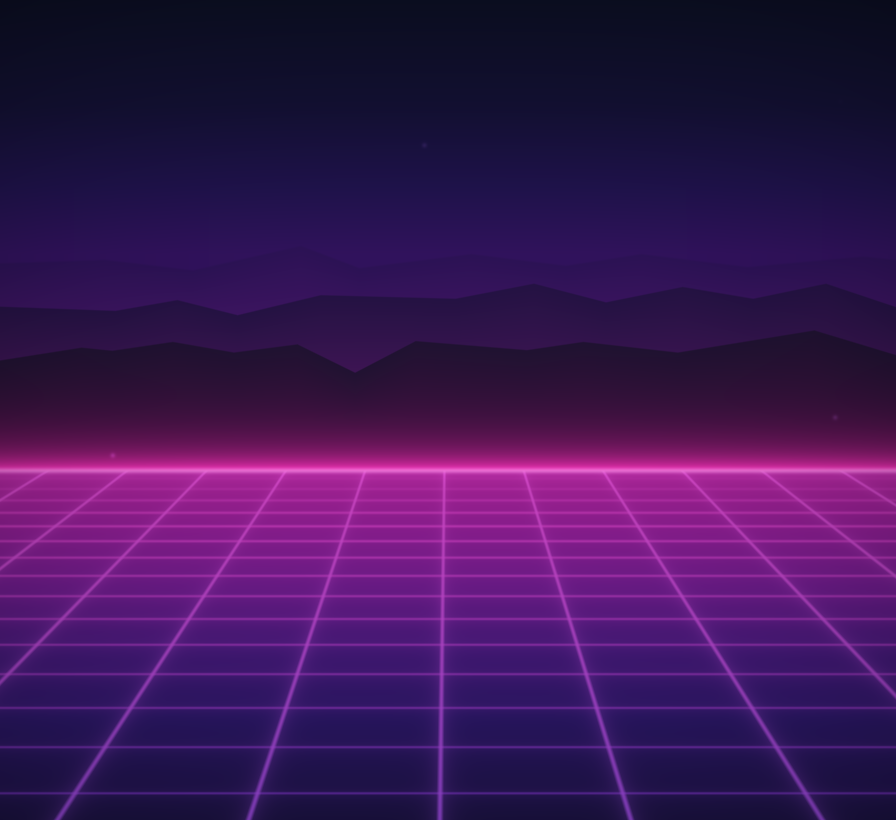
This background is drawn by a Shadertoy shader. Its source:

```glsl
const float HORIZON = 0.426;
const float EYE_HEIGHT = 0.302;     // vanishing point above the horizon
const float COLUMN_STEP = 0.2931;
const float ROW_STEP = 0.12658;

float ramp(float from, float to, float v) {
    return clamp((v - from) / (to - from), 0.0, 1.0);
}

float bell(float dist, float width) {
    float r = dist / width;
    return exp(-r * r);
}

// A summit with separate left and right slopes
float peak(float x, float centre, float top, float left, float right) {
    float d = x - centre;
    return top - max(-d * left, d * right);
}

float farRidge(float x) {
    float h = peak(x, 0.117, 0.683, 0.037, 0.13);
    h = max(h, peak(x, 0.336, 0.700, 0.248, 0.417));
    h = max(h, peak(x, 0.526, 0.690, 0.137, 0.135));
    h = max(h, peak(x, 0.716, 0.690, 0.169, 0.134));
    return max(h, peak(x, 0.964, 0.687, 0.099, 0.117));
}

float middleRidge(float x) {
    float h = peak(x, 0.0, 0.626, 0.04, 0.04);
    h = max(h, peak(x, 0.198, 0.634, 0.19, 0.274));
    h = max(h, peak(x, 0.358, 0.640, 0.263, 0.029));
    h = max(h, peak(x, 0.596, 0.654, 0.21, 0.283));
    h = max(h, peak(x, 0.762, 0.650, 0.219, 0.183));
    return max(h, peak(x, 0.922, 0.654, 0.226, 0.366));
}

float nearRidge(float x) {
    float h = peak(x, 0.091, 0.576, 0.172, 0.11);
    h = max(h, peak(x, 0.193, 0.583, 0.16, 0.19));
    h = max(h, peak(x, 0.332, 0.580, 0.14, 0.537));
    h = max(h, peak(x, 0.464, 0.584, 0.57, 0.089));
    h = max(h, peak(x, 0.651, 0.583, 0.16, 0.123));
    return max(h, peak(x, 0.909, 0.597, 0.177, 0.33));
}

vec3 skyColor(float y) {
    vec3 c = mix(vec3(0.19, 0.07, 0.36), vec3(0.12, 0.07, 0.29), ramp(0.69, 0.77, y));
    c = mix(c, vec3(0.07, 0.06, 0.19), ramp(0.77, 0.87, y));
    return mix(c, vec3(0.04, 0.05, 0.12), ramp(0.87, 1.0, y));
}

vec3 addRidge(vec3 behind, float y, float crest, float base, vec3 high, vec3 low, float soft) {
    vec3 body = mix(low, high, ramp(base, crest, y));
    return mix(behind, body, smoothstep(-soft, soft, crest - y));
}

vec2 hash2(vec2 cell) {
    vec2 p = vec2(dot(cell, vec2(127.1, 311.7)), dot(cell, vec2(269.5, 183.3)));
    return fract(sin(p) * 4375.85);
}

// Sparse specks, one candidate per cell
float motes(vec2 p, float scale, float density) {
    vec2 cell = floor(p * scale);
    vec2 seed = hash2(cell);
    vec2 centre = 0.2 + 0.6 * hash2(cell + 17.0);
    return bell(length(fract(p * scale) - centre), 0.04) * step(seed.x, density) * seed.y;
}

vec3 floorColor(float depth) {
    vec3 c = mix(vec3(0.64, 0.13, 0.56), vec3(0.52, 0.11, 0.54), ramp(0.0, 0.07, depth));
    c = mix(c, vec3(0.40, 0.10, 0.51), ramp(0.07, 0.14, depth));
    c = mix(c, vec3(0.25, 0.09, 0.44), ramp(0.14, 0.215, depth));
    c = mix(c, vec3(0.15, 0.08, 0.36), ramp(0.215, 0.30, depth));
    return mix(c, vec3(0.09, 0.06, 0.22), ramp(0.30, 0.426, depth));
}

vec3 addGrid(vec3 ground, float x, float depth, float pixel) {
    float t = depth + EYE_HEIGHT;
    float nearness = ramp(0.0, 0.426, depth);

    // Converging columns
    float column = (x - 0.496 + 0.012 * depth) / (COLUMN_STEP * t);
    float slant = column * COLUMN_STEP;
    float columnDist = abs(fract(column + 0.5) - 0.5) * COLUMN_STEP * t / sqrt(1.0 + slant * slant);
    float columnLine = bell(columnDist, max(pixel, mix(0.0018, 0.0036, nearness)));
    float columnGlow = exp(-columnDist / mix(0.004, 0.011, nearness));

    // Receding rows
    float row = 1.0 / (t * ROW_STEP) - 0.36;
    float rowDist = abs(fract(row + 0.5) - 0.5) * ROW_STEP * t * t;
    float rowLine = bell(rowDist, max(pixel, 0.0018)) * ramp(0.0, 0.06, depth);
    float rowGlow = exp(-rowDist / 0.006) * ramp(0.02, 0.2, depth);

    vec3 rowColor = mix(vec3(0.76, 0.22, 0.70), vec3(0.38, 0.16, 0.62), ramp(0.05, 0.38, depth));
    vec3 columnColor = mix(vec3(0.80, 0.27, 0.75), vec3(0.53, 0.25, 0.76), nearness);
    vec3 c = mix(ground, rowColor, max(0.75 * rowLine, 0.16 * rowGlow));
    return mix(c, columnColor, max(0.85 * columnLine, 0.26 * columnGlow));
}

void mainImage(out vec4 fragColor, in vec2 fragCoord) {
    vec2 uv = fragCoord / iResolution.xy;
    float pixel = 1.0 / iResolution.y;
    float height = uv.y - HORIZON;

    // Sky and three hazy ridges
    vec3 scene = skyColor(uv.y);
    scene = addRidge(scene, uv.y, farRidge(uv.x), 0.61, vec3(0.17, 0.07, 0.33), vec3(0.24, 0.08, 0.38), 1.5 * pixel);
    scene = addRidge(scene, uv.y, middleRidge(uv.x), 0.55, vec3(0.14, 0.07, 0.26), vec3(0.23, 0.08, 0.32), pixel);
    scene = addRidge(scene, uv.y, nearRidge(uv.x), 0.47, vec3(0.12, 0.07, 0.19), vec3(0.22, 0.06, 0.23), pixel);
    vec2 square = uv * vec2(iResolution.x / iResolution.y, 1.0);
    scene += vec3(0.16, 0.10, 0.20) * motes(square, 13.0, 0.06);
    scene += vec3(0.66, 0.08, 0.40) * exp(-max(height, 0.0) / 0.026);

    // Floor
    float depth = max(-height, 0.0);
    vec3 ground = addGrid(floorColor(depth), uv.x, depth, pixel);
    scene = mix(ground, scene, smoothstep(-pixel, pixel, height));

    // Horizon light and darker sides
    scene += vec3(0.10, 0.06, 0.11) * exp(-abs(height) / 0.010);
    scene = mix(scene, vec3(0.92, 0.46, 0.84), 0.8 * bell(height, max(pixel, 0.0032)));
    float side = 2.0 * abs(uv.x - 0.5);
    scene *= 1.0 - 0.13 * side * side * side;
    fragColor = vec4(scene, 1.0);
}
```
